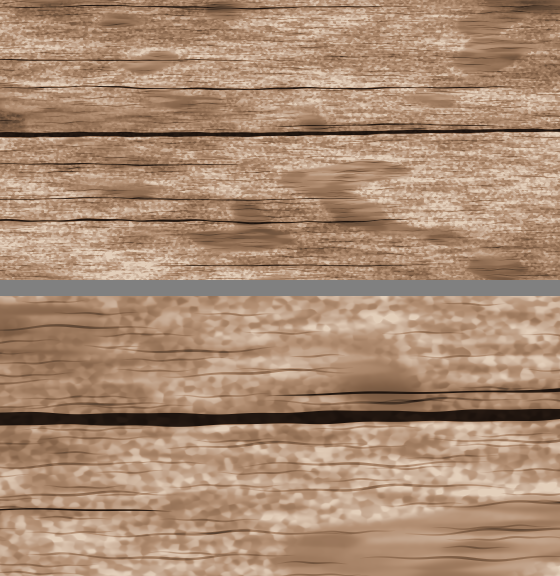
Top: the whole. Bottom: its middle third, enlarged.
Give the GLSL for this texture, as a Shadertoy shader.

```glsl
vec2 hash2(vec2 p) {
    vec3 q = fract(p.xyx * vec3(.1031, .1030, .0973));
    q += dot(q, q.yzx + 33.33);
    return fract((q.xx + q.yz) * q.zy);
}

// Smooth cellular noise: random cell values blended by distance to cell points
float cellNoise(vec2 p) {
    vec2 id = floor(p), f = p - id;
    float sum = 0., total = 0.;
    for (int j = -1; j <= 1; j++)
    for (int i = -1; i <= 1; i++) {
        vec2 o = vec2(i, j);
        vec2 d = o + hash2(id + o) - f;
        float w = exp(-5. * dot(d, d));
        sum += w * hash2(id + o + 57.3).x;
        total += w;
    }
    return sum / total;
}

float lineCover(float dist, float halfWidth, float px) {
    return clamp((halfWidth - dist) / px + .5, 0., 1.);
}

// Short tapered cracks, at most one per staggered cell
float hairlines(vec2 p, vec2 scale, float width, float px) {
    vec2 q = p * scale;
    float row = floor(q.y);
    q.x += 13. * hash2(vec2(row, 4.)).x;
    vec2 id = vec2(floor(q.x), row), f = fract(q), rnd = hash2(id + 11.);
    float bend = .08 * sin(f.x * 9. + rnd.x * 40.) + .05 * sin(f.x * 23. + rnd.y * 30.);
    float dist = abs(f.y - .5 - (rnd.x - .5) * .5 - bend) / scale.y;
    float reach = .2 + .3 * rnd.y;
    float taper = sqrt(max(0., 1. - abs(f.x - .5) / reach));
    float present = step(.35, hash2(id + 29.).x);
    return present * taper * lineCover(dist, width * taper, px);
}

float softSpot(vec2 p, vec2 center, vec2 size) {
    vec2 d = (p - center) / size;
    return exp(-dot(d, d));
}

// Brown ramp, placed along the tone by its red channel
vec3 woodColor(float tone) {
    vec3 ramp[8] = vec3[8](
        vec3(.08, .05, .035), vec3(.16, .11, .08), vec3(.36, .27, .20), vec3(.51, .38, .28),
        vec3(.62, .48, .37), vec3(.71, .57, .46), vec3(.78, .67, .58), vec3(.89, .81, .73));
    vec3 color = ramp[0];
    for (int i = 0; i < 7; i++)
        color = mix(color, ramp[i + 1], clamp((tone - ramp[i].r) / (ramp[i + 1].r - ramp[i].r), 0., 1.));
    return color;
}

void mainImage(out vec4 fragColor, in vec2 fragCoord) {
    float px = 1. / iResolution.y;
    vec2 p = fragCoord * px;
    vec2 grain = p;
    grain.y += .007 * sin(1.7 * p.x + 5. * p.y) + .003 * sin(4.3 * p.x + 9. * p.y);

    // Broad bands, streaks, fibres and fine speckle
    float speckle = cellNoise(grain * vec2(115., 170.));
    float tone = .715;
    tone += .20 * (cellNoise(grain * vec2(1.4, 6.) + 3.) - .5);
    tone += .12 * (cellNoise(grain * vec2(4., 27.) + 17.) - .5);
    tone += .20 * (cellNoise(grain * vec2(13., 92.) + 41.) - .5);
    tone += .21 * (speckle - .5);

    // Pale bleached area, weathered stains and small mottled patches
    tone += .06 * softSpot(p, vec2(.4, .84), vec2(.6, .09));
    float stain = softSpot(p, vec2(.15, .59), vec2(.65, .06))
                + softSpot(p, vec2(1.95, .98), vec2(.3, .04));
    float mottle = smoothstep(.68, .92, cellNoise(grain * vec2(6., 17.) + 71.));
    tone -= stain * (.12 + .16 * speckle) + mottle * .22 * speckle;

    // Hairline cracks along the grain
    tone -= .24 * hairlines(grain, vec2(2.8, 38.), .0015, px);
    tone -= .17 * hairlines(grain + 7., vec2(6., 76.), .0011, px);

    // Long tapered cracks with soft dark borders
    float wander = .003 * sin(p.x * 5.) + .0015 * sin(p.x * 17. + 2.) + .0007 * sin(p.x * 47.);
    float crack = 0.;
    for (int i = 0; i < 8; i++) {
        float k = float(i);
        vec2 place = hash2(vec2(k, 3.7)), form = hash2(vec2(k, 19.1));
        float y = (k + .5 + (place.y - .5) * .6) / 8. + wander * (.6 + form.x)
                + .002 * sin(p.x * 8. + k * 2.4);
        float taper = sqrt(max(0., 1. - abs(p.x - 2. * place.x) / (.35 + .65 * form.y)));
        float dist = abs(p.y - y);
        float width = taper * (.0018 + .0026 * form.x) * (.8 + .3 * sin(p.x * 21. + k));
        crack = max(crack, lineCover(dist, width, px) * smoothstep(0., .3, taper));
        tone -= .10 * taper * exp(-dist * 110.);
    }

    // Main split between the boards, with a worn lower lip
    float above = p.y - .518 - .0045 * p.x * p.x - .5 * wander;
    float gap = mix(.0085, .0052, p.x * .5) + .0008 * sin(p.x * 31.) + .0005 * sin(p.x * 73.);
    tone -= .12 * exp(-abs(above) * 55.);
    tone += .10 * exp(-pow((above + gap + .005) / .004, 2.));
    crack = max(crack, lineCover(abs(above), gap, px));

    tone = mix(tone, .10 + .05 * speckle, crack);
    fragColor = vec4(woodColor(tone), 1.);
}
```
